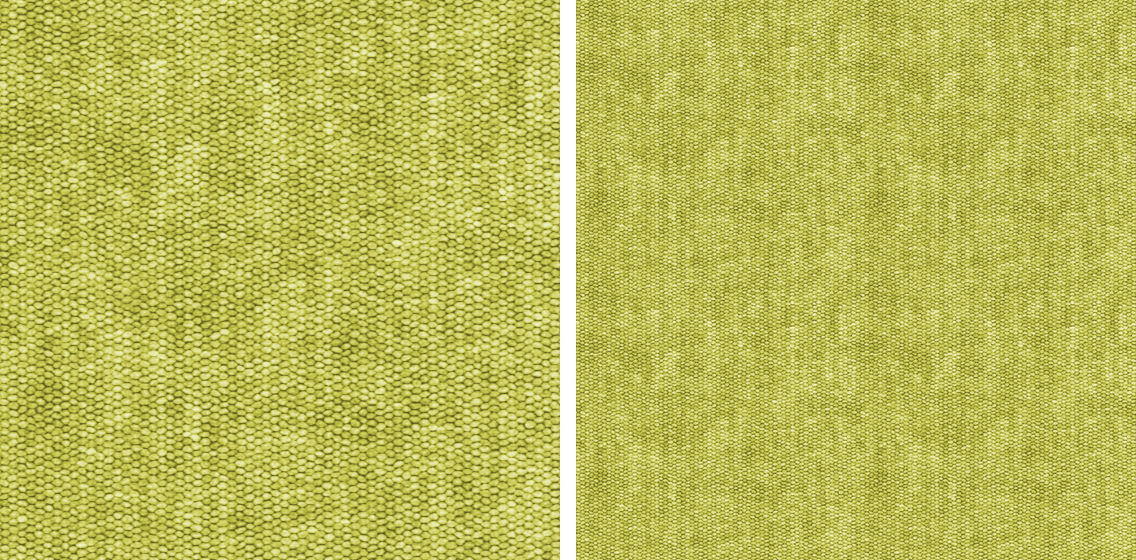
Left, the tile; right, the same tile 2 across and 2 down.
This texture is drawn by a WebGL 2 fragment shader. Its source:

```glsl
#version 300 es
precision highp float;
// Coarse woven canvas: staggered columns of rounded thread beads with dark gaps.
// Each bead is an ellipse on a wrapped lattice; wrapped gradient noise adds
// wobble, fibres, slubs and soft patches, and a colour ramp turns tone to dye.

#define COLUMNS 64.0        // even, so that the stagger wraps
#define ROWS 76.0
#define BEAD_HALF_SIZE vec2(0.66, 0.48)
#define WOBBLE 0.30         // bead displacement, in cells
#define BEAD_VARIATION 0.34
#define COLUMN_VARIATION 0.12
#define FIBRE_STRENGTH 0.42
#define SLUB_STRENGTH 0.30
#define PATCH_STRENGTH 0.16
#define GAP_DEPTH 0.76
#define BASE_TONE 0.81

uniform vec2 u_resolution;
out vec4 outColor;

// Integer hash of a lattice cell, 0 to 1
float hash(vec2 cell, uint seed) {
    uvec2 c = uvec2(ivec2(cell));
    uint h = c.x * 1597u + c.y * 51749u + seed * 7919u;
    h = (h ^ (h >> 15)) * 73244475u;
    h = (h ^ (h >> 13)) * 73244475u;
    h ^= h >> 16;
    return float(h & 65535u) / 65535.0;
}

float cornerSlope(vec2 cell, vec2 offset, vec2 period, uint seed) {
    float angle = 6.28318 * hash(mod(cell, period), seed);
    return dot(vec2(cos(angle), sin(angle)), offset);
}

// Gradient noise that repeats after one canvas
float noise(vec2 uv, vec2 period, uint seed) {
    vec2 p = uv * period;
    vec2 cell = floor(p);
    vec2 f = p - cell;
    vec2 w = f * f * f * (f * (f * 6.0 - 15.0) + 10.0);
    vec2 ex = vec2(1.0, 0.0), ey = vec2(0.0, 1.0);
    float low = mix(cornerSlope(cell, f, period, seed),
                    cornerSlope(cell + ex, f - ex, period, seed), w.x);
    float high = mix(cornerSlope(cell + ey, f - ey, period, seed),
                     cornerSlope(cell + 1.0, f - 1.0, period, seed), w.x);
    return mix(low, high, w.y);
}

// Dye colours from deep gap to bright fibre
vec3 dye(float tone) {
    const float stops[8] = float[8](-0.20, 0.05, 0.19, 0.39, 0.61, 0.82, 0.95, 1.30);
    const vec3 colors[8] = vec3[8](
        vec3(0.36, 0.35, 0.10), vec3(0.47, 0.47, 0.16),
        vec3(0.60, 0.60, 0.20), vec3(0.70, 0.70, 0.25),
        vec3(0.80, 0.80, 0.35), vec3(0.85, 0.85, 0.49),
        vec3(0.89, 0.89, 0.63), vec3(0.94, 0.94, 0.76));
    vec3 color = colors[0];
    for (int i = 1; i < 8; i++) {
        float t = (tone - stops[i - 1]) / (stops[i] - stops[i - 1]);
        color = mix(color, colors[i], clamp(t, 0.0, 1.0));
    }
    return color;
}

vec3 cloth(vec2 uv) {
    vec2 grid = vec2(COLUMNS, ROWS);
    vec2 p = uv * grid;
    p += WOBBLE * vec2(noise(uv, vec2(40.0, 52.0), 1u), noise(uv, vec2(46.0, 38.0), 2u));
    p += WOBBLE * vec2(noise(uv, vec2(9.0, 11.0), 3u), noise(uv, vec2(12.0, 7.0), 4u));

    // Nearest bead among this column and its two neighbours
    float nearest = 9.0;
    vec2 beadId = vec2(0.0), local = vec2(0.0);
    for (int i = -1; i <= 1; i++) {
        float column = floor(p.x) + float(i);
        float stagger = 0.5 * mod(column, 2.0);
        float row = floor(p.y - stagger);
        vec2 id = mod(vec2(column, row), grid);
        vec2 d = p - vec2(column + 0.5, row + 0.5 + stagger);
        d.y += 0.24 * (hash(id, 5u) - 0.5) * d.x;
        vec2 e = d / BEAD_HALF_SIZE;
        float q = dot(e, e) * (0.86 + 0.28 * hash(id, 6u));
        if (q < nearest) {
            nearest = q;
            beadId = id;
            local = d;
        }
    }

    // Rounded body, lit slightly from above
    float body = clamp(1.2 - nearest, 0.0, 1.0);
    float tone = BASE_TONE - GAP_DEPTH * nearest * sqrt(nearest) + 0.14 * local.y;

    // Differences between beads and between columns
    tone += BEAD_VARIATION * body * (hash(beadId, 7u) - 0.5);
    tone += COLUMN_VARIATION * body * (hash(vec2(beadId.x, 0.0), 8u) - 0.5);

    // Fibres, pale slubs and broad uneven patches
    tone += FIBRE_STRENGTH * noise(uv, vec2(130.0, 240.0), 9u);
    tone += 0.6 * FIBRE_STRENGTH * noise(uv, vec2(190.0, 170.0), 10u);
    tone += SLUB_STRENGTH * smoothstep(0.22, 0.55, noise(uv, vec2(16.0, 66.0), 11u));
    tone += PATCH_STRENGTH * noise(uv, vec2(7.0, 10.0), 12u);
    tone += PATCH_STRENGTH * noise(uv, vec2(30.0, 5.0), 13u);
    return dye(tone);
}

void main() {
    // Four samples per pixel smooth the edges
    vec3 sum = vec3(0.0);
    for (int i = 0; i < 4; i++) {
        vec2 offset = vec2(float(i & 1), float(i >> 1)) * 0.5 - 0.25;
        sum += cloth((gl_FragCoord.xy + offset) / u_resolution);
    }
    outColor = vec4(sum / 4.0, 1.0);
}
```
